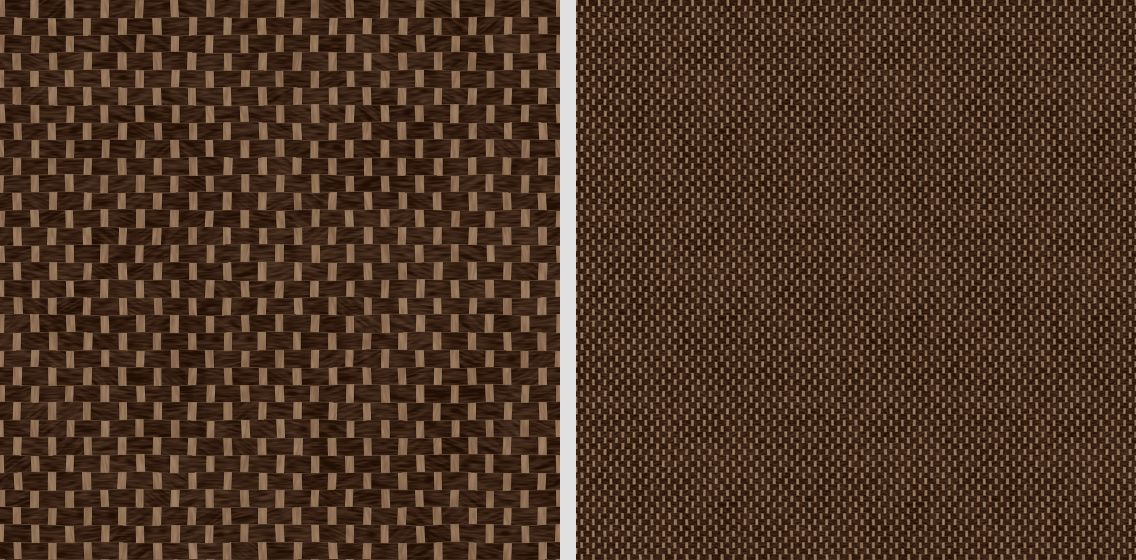
Left, the tile; right, the same tile 3 across and 3 down.
A WebGL 1 fragment shader for this texture:

```glsl
precision highp float;

// Woven wood veneer: 16 strips across and 32 rows down, in running bond.
// Narrow pale uprights alternate with wide dark slats, parted by thin tan seams.
// Each piece gets its own tilt, tone and scratched grain from a wrapped cell hash.

uniform vec2 u_resolution;

const vec2 REPEATS = vec2(16.0, 32.0);    // columns and rows per tile
const float STRIP_HALF = 0.121;           // half width of a pale strip, in columns
const float STRIP_SHIFT = 0.045;          // sideways scatter of strip edges
const float STRIP_TILT = 0.055;           // lean of strip edges
const float ROW_WOBBLE = 0.11;            // waviness of seams, in rows
const float SEAM_HALF = 0.021;            // half width of a seam, in rows
const float SHADE_WIDTH = 0.035;          // shadow beside a strip, in columns
const float GRAIN_CONTRAST = 1.9;
const float LOCAL_PERIOD = 512.0;         // grain never wraps inside a piece

const vec3 SLAT_DARK = vec3(0.135, 0.058, 0.014);
const vec3 SLAT_LIGHT = vec3(0.285, 0.190, 0.130);
const vec3 STRIP_DARK = vec3(0.510, 0.390, 0.290);
const vec3 STRIP_LIGHT = vec3(0.620, 0.500, 0.390);
const vec3 SEAM_COLOR = vec3(0.390, 0.280, 0.205);

float hash(vec2 p) {
  return fract(sin(dot(p, vec2(127.1, 311.7))) * 43758.5453);
}

// Value noise that repeats after a whole number of lattice cells.
float noise(vec2 p, vec2 period) {
  vec2 i = floor(p);
  vec2 f = fract(p);
  f = f * f * (3.0 - 2.0 * f);
  vec2 a = mod(i, period);
  vec2 b = mod(i + 1.0, period);
  return mix(mix(hash(a), hash(vec2(b.x, a.y)), f.x),
             mix(hash(vec2(a.x, b.y)), hash(b), f.x), f.y);
}

// Noise stretched along a direction, for scratches and fibres.
float fibres(vec2 p, float angle, vec2 density, float seed) {
  float c = cos(angle);
  float s = sin(angle);
  vec2 along = vec2(c * p.x + s * p.y, c * p.y - s * p.x);
  return noise(along * density + seed * vec2(91.0, 57.0), vec2(LOCAL_PERIOD));
}

// Signed random value per piece, between -0.5 and 0.5.
float scatter(vec2 id, float channel) {
  return hash(id + channel * vec2(19.3, 7.7)) - 0.5;
}

vec3 slatColor(vec2 p, vec2 id, float broad) {
  float lean = scatter(id, 1.0);
  float angle = 2.6 * lean * abs(lean);
  float seed = hash(id + 3.7);
  float grain = 0.40 * fibres(p, angle, vec2(2.5, 20.0), seed)
              + 0.25 * fibres(p, angle * 1.3, vec2(4.0, 10.0), seed + 1.0)
              + 0.35 * fibres(p, 0.03, vec2(5.0, 25.0), seed + 2.0);
  float tone = 0.5 + GRAIN_CONTRAST * (grain - 0.5);
  tone += 0.22 * scatter(id, 2.0) + 0.30 * (broad - 0.5);
  return mix(SLAT_DARK, SLAT_LIGHT, clamp(tone, 0.0, 1.15));
}

vec3 stripColor(vec2 p, vec2 id) {
  float seed = hash(id + 8.1);
  float angle = 1.5708 + 0.5 * scatter(id, 4.0);
  float grain = 0.6 * fibres(p, angle, vec2(3.0, 22.0), seed)
              + 0.4 * fibres(p, angle, vec2(5.0, 11.0), seed + 1.0);
  float tone = 0.5 + 1.4 * (grain - 0.5) + 0.35 * scatter(id, 5.0);
  return mix(STRIP_DARK, STRIP_LIGHT, clamp(tone, 0.0, 1.0));
}

void main() {
  vec2 uv = gl_FragCoord.xy / u_resolution;
  vec2 pixel = REPEATS / u_resolution;
  vec2 grid = uv * REPEATS;

  // Rows with gently uneven seams.
  float y = grid.y + ROW_WOBBLE * (noise(grid, REPEATS) - 0.5);
  float row = mod(floor(y), REPEATS.y);
  float v = fract(y) - 0.5;

  // Strips sit on whole numbers of x; alternate rows shift by half a column.
  float x = grid.x - 0.5 + 0.5 * mod(row, 2.0);
  float nearest = floor(x + 0.5);
  vec2 stripId = vec2(mod(nearest, REPEATS.x), row);
  vec2 slatId = vec2(mod(floor(x), REPEATS.x), row) + 40.0;

  // Pale strip with its own position, lean and width.
  float u = x - nearest - STRIP_SHIFT * scatter(stripId, 6.0)
          - STRIP_TILT * scatter(stripId, 7.0) * v;
  float edge = abs(u) - STRIP_HALF - 0.02 * scatter(stripId, 8.0);
  float strip = clamp(0.5 - edge / pixel.x, 0.0, 1.0);

  // Dark slat, shaded where it dips beneath the strip.
  float broad = noise(uv * 12.0, vec2(12.0));
  vec3 slat = slatColor(vec2(fract(x) - 0.5, 0.5 * v), slatId, broad);
  slat *= 1.0 - 0.22 * (1.0 - smoothstep(0.0, SHADE_WIDTH, edge));

  // Thin seam between rows, worn to a varying strength.
  float seam = clamp(0.5 + (SEAM_HALF - (0.5 - abs(v))) / pixel.y, 0.0, 1.0);
  float wear = 0.55 + 0.45 * noise(grid * vec2(2.0, 1.0) + 0.5, REPEATS * vec2(2.0, 1.0));
  slat = mix(slat, SEAM_COLOR, seam * wear);

  vec3 pale = stripColor(vec2(u, 0.5 * v), stripId) * (1.0 - 0.14 * seam);
  gl_FragColor = vec4(mix(slat, pale, strip), 1.0);
}
```
